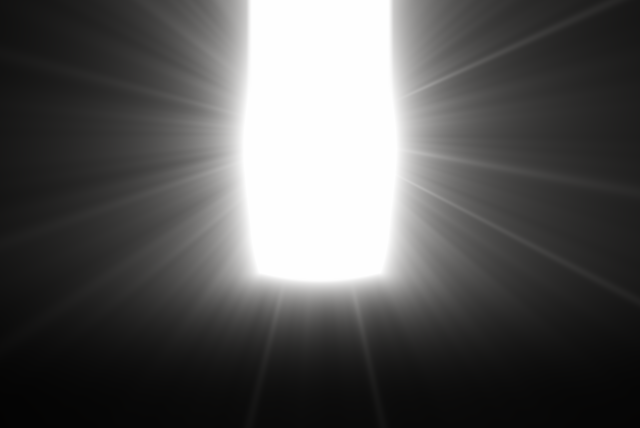
Write a WebGL 1 fragment shader that draws this background.

```glsl
precision highp float;

uniform vec2 u_resolution;

vec2 randomGradient(vec2 cell) {
  float h = fract(sin(dot(cell, vec2(127.1, 311.7))) * 4375.85);
  return vec2(cos(6.2832 * h), sin(6.2832 * h));
}

float gradientNoise(vec2 p) {
  vec2 i = floor(p), f = fract(p);
  vec2 u = f * f * f * (f * (f * 6.0 - 15.0) + 10.0);
  float a = dot(randomGradient(i), f);
  float b = dot(randomGradient(i + vec2(1.0, 0.0)), f - vec2(1.0, 0.0));
  float c = dot(randomGradient(i + vec2(0.0, 1.0)), f - vec2(0.0, 1.0));
  float d = dot(randomGradient(i + vec2(1.0, 1.0)), f - vec2(1.0, 1.0));
  return mix(mix(a, b, u.x), mix(c, d, u.x), u.y);
}

// Thin beam leaving the light source at the given angle
float beam(vec2 dir, float angle, float width) {
  vec2 axis = vec2(cos(angle), sin(angle));
  float offset = (dir.x * axis.y - dir.y * axis.x) / width;
  return exp(-offset * offset) * step(0.0, dot(dir, axis));
}

void main() {
  // Height runs from 0 to 1, x is zero on the centre line
  vec2 p = (gl_FragCoord.xy - vec2(0.5 * u_resolution.x, 0.0)) / u_resolution.y;

  // Doorway: tapered sides and a bowed lower edge
  float halfWidth = mix(0.137, 0.166, smoothstep(0.33, 0.72, p.y));
  float bow = min(abs(p.x) / 0.137, 1.0);
  float sill = 0.345 + 0.02 * bow * bow;
  vec2 outside = vec2(abs(p.x) - halfWidth, sill - p.y);
  float doorway = 1.0 - smoothstep(-0.008, 0.008, max(outside.x, outside.y));

  // Halo: tight bloom plus a wide haze, dimmed near floor and ceiling
  float dist = length(max(outside * vec2(1.0, 1.3), 0.0));
  float haze = 0.5 * exp(-dist / (0.38 + 0.05 * p.x));
  float bloom = 0.63 * exp(-dist / 0.085);
  float dimming = mix(0.25, 1.0, smoothstep(0.05, 0.45, p.y));
  dimming *= 1.0 - 0.27 * smoothstep(0.6, 1.0, p.y);
  float light = (haze + bloom) * dimming;

  // Soft streaks fanning out from the source
  vec2 toPixel = p - vec2(0.0, 0.684);
  vec2 dir = toPixel / max(length(toPixel), 0.001);
  float streaks = gradientNoise(dir * 9.0 + 4.3) + 0.6 * gradientNoise(dir * 23.0);
  light *= 1.0 + 0.13 * streaks * smoothstep(0.0, 0.15, dist);

  // Distinct beams to the right, to the left and across the floor
  float beams = beam(dir, 0.428, 0.016) + beam(dir, -0.48, 0.014);
  beams += 0.7 * beam(dir, -0.178, 0.022);
  beams += 0.4 * (beam(dir, 2.478, 0.04) + beam(dir, 2.893, 0.03));
  beams += 0.4 * (beam(dir, -2.553, 0.025) + beam(dir, -2.81, 0.025));
  beams += 0.6 * (beam(dir, -1.358, 0.016) + beam(dir, -1.811, 0.018));
  light += 0.09 * beams * exp(-1.2 * dist) * smoothstep(0.0, 0.1, dist);

  light = mix(min(light, 1.0), 1.0, doorway);
  vec3 warmWhite = mix(vec3(1.0, 0.985, 0.97), vec3(0.995), light);
  gl_FragColor = vec4(warmWhite * light, 1.0);
}
```
